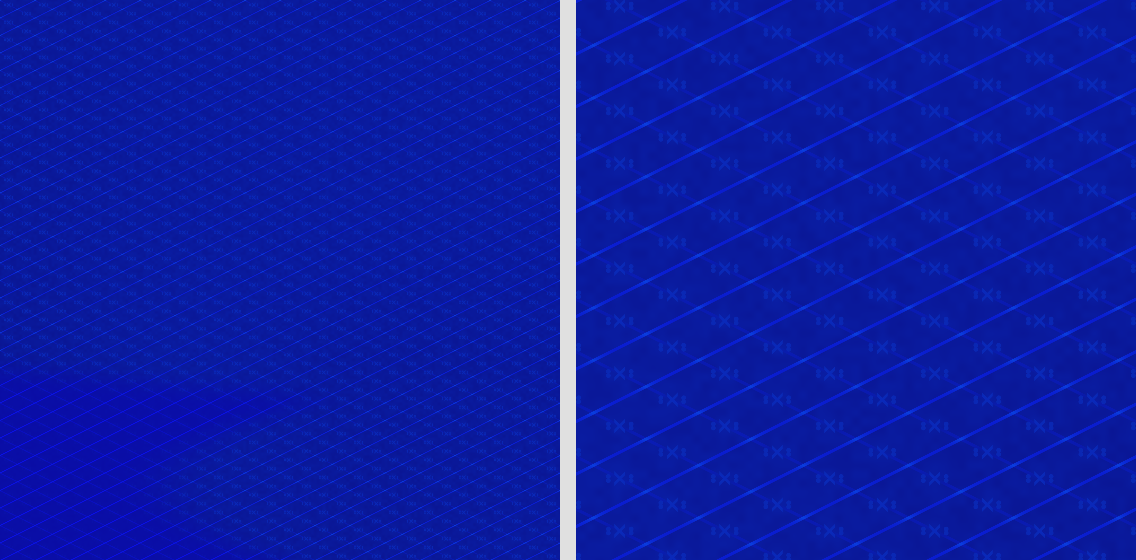
Left: the whole. Right: its middle third, enlarged.
Write a WebGL 2 fragment shader that draws this pattern.

```glsl
#version 300 es
precision highp float;
// Deep blue lattice of flat rhombi: crisp rising lines, faint falling lines,
// glints at the crossings and a tiny dotted cross midway on each falling edge.
// Skewed coordinates give the lattice; a soft violet-blue wash tints one corner.

#define REPEATS vec2(16.0, 32.0)   // rhombi across and down
#define SHIFT vec2(0.0, -0.00098)
#define LINE_HALF_WIDTH 0.0009
#define FALLING_STRENGTH 0.42
#define MOTIF_STRENGTH 0.7
#define GRAIN 0.035
#define GROUND vec3(0.04, 0.098, 0.607)
#define GROUND_WASH vec3(0.04, 0.055, 0.655)
#define LINE vec3(0.04, 0.11, 0.82)
#define LINE_WASH vec3(0.04, 0.06, 0.90)
#define GLINT vec3(0.04, 0.25, 0.87)
#define MOTIF vec3(0.04, 0.17, 0.73)

uniform vec2 u_resolution;
out vec4 fragColor;

float hash(vec2 p) {
    return fract(sin(dot(p, vec2(127.1, 311.7))) * 43758.5453);
}

float valueNoise(vec2 p) {
    vec2 i = floor(p), f = fract(p);
    f = f * f * (3.0 - 2.0 * f);
    return mix(mix(hash(i), hash(i + vec2(1, 0)), f.x),
               mix(hash(i + vec2(0, 1)), hash(i + vec2(1, 1)), f.x), f.y);
}

// Coverage of a shape from its distance, with a narrow smooth edge
float cover(float dist, float halfWidth) {
    float soft = 0.28 / u_resolution.y;
    return 1.0 - smoothstep(halfWidth - soft, halfWidth + soft, dist);
}

// Small diagonal cross flanked by dots, d measured from its centre
float dottedCross(vec2 d) {
    vec2 q = abs(d);
    float arms = cover(abs(q.x - q.y) * 0.707, 0.0008) * cover(q.x, 0.0032);
    float dots = cover(length(q - vec2(0.0068, 0.0012)), 0.0014);
    return max(arms, dots);
}

// Wash in the lower left, with a curved right border
float cornerWash(vec2 uv) {
    float bend = uv.y - 0.13;
    float border = min(0.33 + 11.0 * bend * bend, 0.58);
    float side = 1.0 - smoothstep(border - 0.13, border + 0.07, uv.x);
    float top = 0.345 - 0.09 * uv.x;
    return side * (1.0 - smoothstep(top - 0.04, top + 0.03, uv.y));
}

void main() {
    vec2 uv = gl_FragCoord.xy / u_resolution;
    vec2 p = (uv - SHIFT) * REPEATS;

    // Whole values of skew.x lie on rising lines, of skew.y on falling lines
    vec2 skew = vec2(p.y - p.x, p.y + p.x);
    vec2 nearest = floor(skew + 0.5);
    vec2 offset = skew - nearest;
    vec2 lineDist = abs(offset) * 0.8944 / REPEATS.y;
    float wash = cornerWash(uv);

    // Ground with broad shading and fine grain
    float shade = valueNoise(uv * 3.0 + 4.0) - 0.5;
    float grain = valueNoise(uv * 190.0) - 0.5;
    vec3 color = mix(GROUND, GROUND_WASH, wash);
    color += vec3(0.0, 0.5, 1.0) * (0.025 * shade + GRAIN * grain) * (1.0 - 0.7 * wash);

    // Motif at the middle of each falling edge
    vec2 edge = vec2(fract(skew.x) - 0.5, offset.y);
    vec2 fromMiddle = vec2(edge.y - edge.x, edge.x + edge.y) * 0.5 / REPEATS;
    float motif = dottedCross(fromMiddle) * MOTIF_STRENGTH;
    motif += 0.2 * exp(-dot(fromMiddle, fromMiddle) / 0.00005);
    color = mix(color, MOTIF, min(motif, 1.0) * (1.0 - 0.85 * wash));

    // Lines, with slight variation from one segment to the next
    float wear = 0.92 + 0.08 * hash(nearest);
    float rising = cover(lineDist.x, LINE_HALF_WIDTH) * wear;
    float fade = 1.0 - 0.8 * smoothstep(0.2, 0.45, abs(offset.x)) * (1.0 - wash);
    float falling = cover(lineDist.y, LINE_HALF_WIDTH) * FALLING_STRENGTH * fade * wear;
    vec3 lineColor = mix(LINE, LINE_WASH, wash);
    color = mix(color, lineColor, max(rising, falling));

    // Glints stretched along the rising line at each crossing
    float glint = exp(-abs(offset.y) * 8.0) * cover(lineDist.x, LINE_HALF_WIDTH);
    color = mix(color, GLINT, glint * wear * (1.0 - 0.85 * wash));

    fragColor = vec4(clamp(color, 0.0, 1.0), 1.0);
}
```
